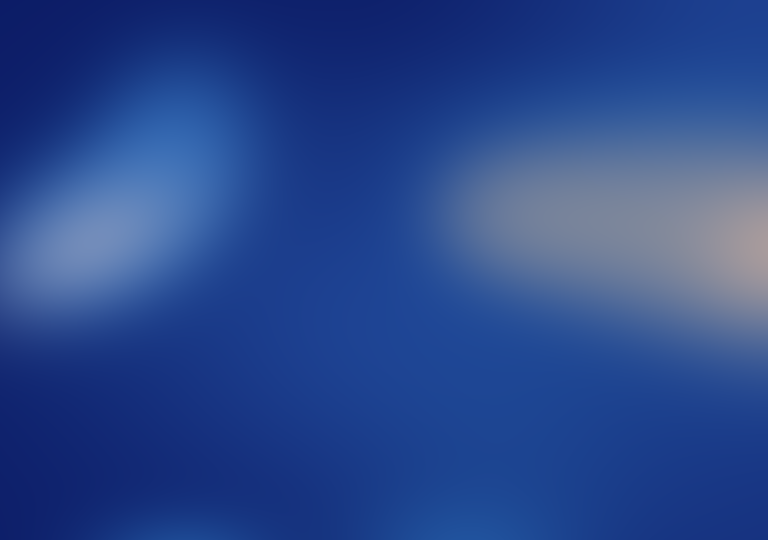
Give the GLSL for this background, as a Shadertoy shader.

```glsl
// Soft blurred glows of sky blue and warm sand drifting over deep navy.

#define NAVY     vec3(0.045, 0.105, 0.395)
#define ROYAL    vec3(0.115, 0.255, 0.570)
#define AZURE    vec3(0.150, 0.390, 0.680)
#define SKY      vec3(0.250, 0.520, 0.820)
#define HAZE     vec3(0.540, 0.605, 0.745)
#define SAND     vec3(0.640, 0.620, 0.610)
#define ROSE     vec3(0.735, 0.645, 0.615)
#define ARM_GAIN 2.6
#define FAN_GAIN 4.5
#define STEPS    16

// Elliptical Gaussian spot, turned by an angle in radians.
float spot(vec2 p, vec2 center, vec2 radius, float angle) {
    float c = cos(angle), s = sin(angle);
    vec2 d = p - center;
    vec2 q = vec2(c * d.x + s * d.y, c * d.y - s * d.x) / radius;
    return exp(-dot(q, q));
}

// Glow spread along a quadratic curve, its radius running from r0 to r1.
float curveGlow(vec2 p, vec2 a, vec2 b, vec2 c, float r0, float r1, float gain) {
    float density = 0.0;
    for (int i = 0; i < STEPS; i++) {
        float t = (float(i) + 0.5) / float(STEPS);
        vec2 center = mix(mix(a, b, t), mix(b, c, t), t);
        density += spot(p, center, vec2(mix(r0, r1, t)), 0.0);
    }
    return 1.0 - exp(-gain * density / float(STEPS));
}

// Navy field, lighter in the middle, upper right and lower right.
vec3 backdrop(vec2 uv) {
    float right = smoothstep(0.45, 1.0, uv.x);
    float lift = right * mix(0.55, 0.95, uv.y);
    lift = max(lift, 0.0) + (1.0 - lift) * spot(uv, vec2(0.50, 0.42), vec2(0.42, 0.42), 0.0);
    return mix(NAVY, ROYAL, lift);
}

void mainImage(out vec4 fragColor, in vec2 fragCoord) {
    vec2 uv = fragCoord / iResolution.xy;
    vec2 p = uv * vec2(1.422, 1.0); // canvas heights, at the design aspect
    vec3 color = backdrop(uv);

    // Faint glows along the lower edge
    color = mix(color, AZURE, 0.30 * spot(p, vec2(0.95, 0.18), vec2(0.30, 0.28), 0.0));
    color = mix(color, AZURE, 0.70 * spot(p, vec2(0.86, -0.04), vec2(0.20, 0.13), 0.0));
    color = mix(color, AZURE, 0.70 * spot(p, vec2(0.34, -0.04), vec2(0.17, 0.09), 0.0));

    // Bent arm of light on the left
    float arm = curveGlow(p, vec2(0.35, 0.82), vec2(0.35, 0.58), vec2(0.05, 0.53),
                          0.145, 0.145, ARM_GAIN);
    color = mix(color, mix(AZURE, SKY, arm), arm);
    color = mix(color, HAZE, 0.75 * spot(p, vec2(0.17, 0.55), vec2(0.20, 0.11), 0.45));

    // Fan of warm light widening to the right
    color = mix(color, AZURE, 0.35 * spot(p, vec2(1.20, 0.76), vec2(0.42, 0.13), 0.0));
    float fan = curveGlow(p, vec2(0.85, 0.605), vec2(1.20, 0.60), vec2(1.65, 0.51),
                          0.13, 0.24, FAN_GAIN);
    color = mix(color, mix(AZURE, SAND, fan), fan);
    color = mix(color, ROSE, 0.75 * spot(p, vec2(1.46, 0.54), vec2(0.16, 0.12), 0.0));

    fragColor = vec4(color, 1.0);
}
```
